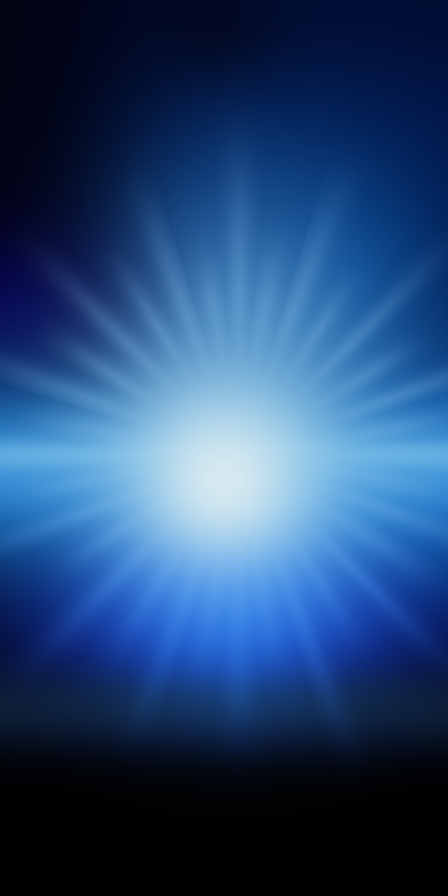
Write a Shadertoy shader that draws this background.

```glsl
// A white-blue starburst glowing over a deep navy backdrop that sinks to black.
// Soft elliptical glows are layered from back to front; the rays are angular
// sectors around one centre, alternately long and short, with hashed widths.

const float TAU = 6.2831853;
const float RAY_COUNT = 32.0;
const vec2 BURST = vec2(0.534, 0.984);

// Sine-free hash of one number
float hash(float n) {
    n = fract(n * 0.1031 + 0.17);
    n *= n + 33.33;
    return fract(n * (n + n));
}

// Elliptical Gaussian: 1 at the centre, fading over the given radii
float glow(vec2 p, vec2 centre, vec2 radii) {
    vec2 d = (p - centre) / radii;
    return exp(-dot(d, d));
}

// Horizontal Gaussian band
float band(float y, float centre, float radius) {
    float d = (y - centre) / radius;
    return exp(-d * d);
}

// Light beams spreading from a centre, gathered slightly towards the vertical
float rays(vec2 d, float count) {
    float sector = atan(d.x, d.y) / TAU * count;
    float id = mod(round(sector), count);
    float gather = 0.18 * sin(id * TAU * 4.0 / count);
    float offset = sector - round(sector) + gather;
    float width = mix(0.23, 0.34, hash(id + 40.0));
    float isLong = 1.0 - mod(id, 2.0);
    float reach = mix(0.5, 0.72, isLong) + 0.1 * hash(id + 80.0);
    float r = length(d);
    float beam = exp(-offset * offset / (width * width));
    return beam * smoothstep(0.12, 0.38, r) * (1.0 - smoothstep(0.3, reach, r));
}

// Night backdrop with coloured clouds of light
vec3 backdrop(vec2 p) {
    vec3 night = vec3(0.004, 0.006, 0.07);
    vec3 navy = vec3(0.005, 0.075, 0.27);
    vec3 teal = vec3(0.01, 0.28, 0.58);
    vec3 indigo = vec3(0.015, 0.0, 0.31);
    vec3 azure = vec3(0.04, 0.43, 0.8);
    vec3 royal = vec3(0.03, 0.09, 0.68);
    vec3 slate = vec3(0.06, 0.14, 0.23);

    vec3 col = mix(night, navy, smoothstep(0.0, 0.6, p.x));
    col = mix(col, night, 0.35 * smoothstep(1.65, 2.0, p.y));
    col = mix(col, night, 0.6 * glow(p, vec2(0.49, 1.93), vec2(0.14, 0.13)));
    col = mix(col, teal, 0.9 * glow(p, vec2(0.74, 1.35), vec2(0.28, 0.33)));
    col = mix(col, teal, 0.5 * glow(p, vec2(0.46, 1.45), vec2(0.23, 0.28)));
    col = mix(col, indigo, 0.9 * glow(p, vec2(0.02, 1.3), vec2(0.28, 0.18)));
    col = mix(col, night, 0.9 * (1.0 - smoothstep(0.45, 0.85, p.y)));
    col = mix(col, royal, glow(p, vec2(0.52, 0.64), vec2(0.45, 0.23)));
    col = mix(col, azure, 0.95 * band(p.y, 0.95, 0.22));
    col *= smoothstep(0.2, 0.5, p.y);
    return mix(col, slate, 0.75 * band(p.y, 0.42, 0.085));
}

void mainImage(out vec4 fragColor, in vec2 fragCoord) {
    // Canvas one unit wide and two units tall
    vec2 p = fragCoord / iResolution.xy * vec2(1.0, 2.0);

    vec3 paleBlue = mix(vec3(0.28, 0.65, 0.95), vec3(0.44, 0.72, 0.89),
                        smoothstep(0.65, 1.05, p.y));
    vec3 hazeBlue = vec3(0.34, 0.58, 0.79);
    vec3 brightBlue = vec3(0.09, 0.4, 0.88);
    vec3 flareBlue = vec3(0.45, 0.74, 0.91);
    vec3 coreWhite = vec3(0.84, 0.915, 0.94);

    vec3 col = backdrop(p);

    // Plumes above and below the burst
    col = mix(col, hazeBlue, 0.7 * glow(p, vec2(0.53, 1.22), vec2(0.25, 0.32)));
    col = mix(col, brightBlue, 0.8 * glow(p, vec2(0.52, 0.66), vec2(0.24, 0.2)));

    // Beams, tinted bluer below the burst
    vec3 beamColor = mix(vec3(0.2, 0.46, 0.9), vec3(0.46, 0.67, 0.87),
                         smoothstep(0.55, 1.0, p.y));
    col = mix(col, beamColor, 0.36 * rays(p - BURST, RAY_COUNT));

    // Horizontal flare: wide haze and thin bright line
    col = mix(col, flareBlue, 0.4 * band(p.y, 0.96, 0.11));
    col = mix(col, flareBlue, 0.6 * band(p.y, BURST.y, 0.035));

    // Halo and core
    col = mix(col, paleBlue, 0.95 * glow(p, vec2(0.52, 0.93), vec2(0.35, 0.34)));
    col = mix(col, coreWhite, glow(p, vec2(0.5, 0.93), vec2(0.2, 0.2)));

    fragColor = vec4(col, 1.0);
}
```
